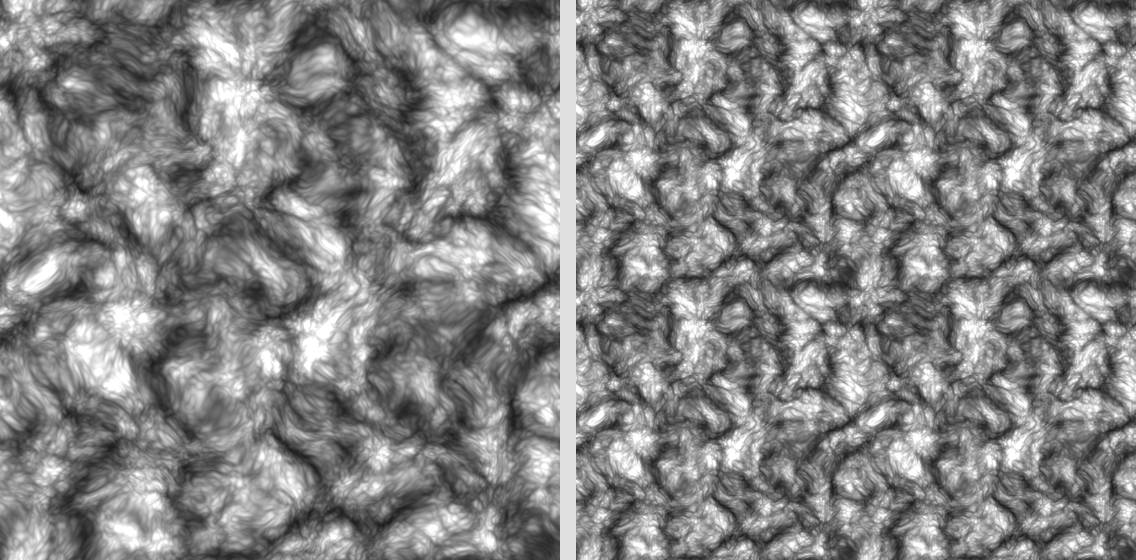
Left, the tile; right, the same tile 2 across and 2 down.
This texture is drawn by a WebGL 1 fragment shader. Its source:

```glsl
precision highp float;
uniform vec2 u_resolution;

#define BASE_CELLS 5.0    // cells across the tile in the coarsest octave
#define GAIN 0.80         // amplitude kept from octave to octave
#define WARP 0.055        // bending of the creases, in tile widths
#define CREASE_SOFT 0.02  // rounding at the bottom of a crease
#define BRIGHTNESS 0.06
#define CONTRAST 0.77

const int OCTAVES = 5;
const float TAU = 6.2831853;

float hash(vec2 p) {
  return fract(sin(dot(p, vec2(127.1, 311.7))) * 43758.5453);
}

// Unit gradient of a lattice point, wrapped to the tile
vec2 gradient(vec2 cell, float cells, float seed) {
  float angle = TAU * hash(mod(cell, cells) + seed * vec2(17.3, 9.1));
  return vec2(cos(angle), sin(angle));
}

// Gradient noise that repeats after the given number of cells
float noise(vec2 uv, float cells, float seed) {
  vec2 p = uv * cells + seed * vec2(0.37, 0.61);
  vec2 i = floor(p);
  vec2 f = p - i;
  vec2 w = f * f * f * (f * (f * 6.0 - 15.0) + 10.0);
  vec2 e = vec2(1.0, 0.0);
  float a = dot(gradient(i, cells, seed), f);
  float b = dot(gradient(i + e.xy, cells, seed), f - e.xy);
  float c = dot(gradient(i + e.yx, cells, seed), f - e.yx);
  float d = dot(gradient(i + e.xx, cells, seed), f - e.xx);
  return mix(mix(a, b, w.x), mix(c, d, w.x), w.y);
}

// Two octaves of displacement that stretch the grain into fibres
vec2 warp(vec2 uv) {
  vec2 broad = vec2(noise(uv, 5.0, 11.0), noise(uv, 5.0, 12.0));
  vec2 fine = vec2(noise(uv, 13.0, 13.0), noise(uv, 13.0, 14.0));
  return WARP * (broad + 0.35 * fine);
}

// Folded noise: dark creases where it crosses zero, calmer detail inside them
float turbulence(vec2 uv) {
  float sum = 0.0;
  float amplitude = 1.0;
  float cells = BASE_CELLS;
  for (int k = 0; k < OCTAVES; k++) {
    float n = noise(uv, cells, float(k) + 1.0);
    float fold = sqrt(n * n + CREASE_SOFT * CREASE_SOFT);
    sum += amplitude * fold;
    amplitude *= GAIN * mix(0.75, 1.1, smoothstep(0.0, 0.25, fold));
    cells *= 2.0;
  }
  return sum;
}

void main() {
  vec2 uv = gl_FragCoord.xy / u_resolution;
  float grey = BRIGHTNESS + CONTRAST * turbulence(uv + warp(uv));
  gl_FragColor = vec4(vec3(clamp(grey, 0.0, 1.0)), 1.0);
}
```
